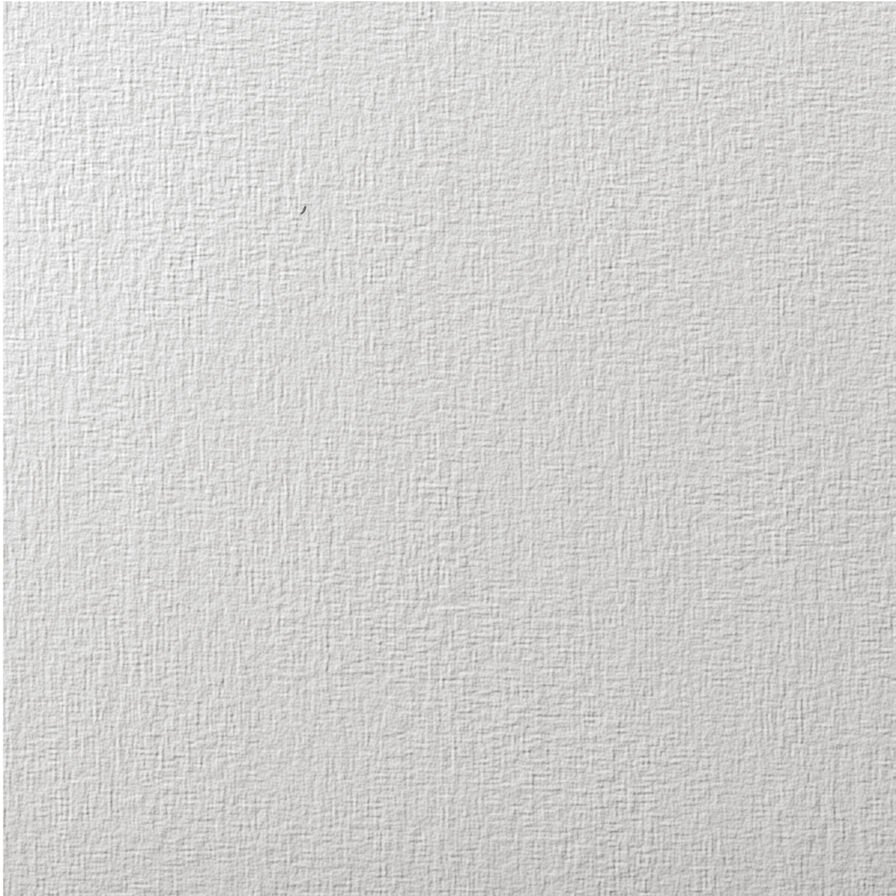
This texture is drawn by a Shadertoy shader. Its source:

```glsl
// Off-white paper embossed with an irregular linen weave, lit from the upper left.

float hash(vec2 cell) {
    vec3 q = fract(cell.xyx * vec3(0.1031, 0.1030, 0.0973));
    q += dot(q, q.yzx + 33.33);
    return fract((q.x + q.y) * q.z);
}

float valueNoise(vec2 p) {
    vec2 i = floor(p), f = fract(p);
    f = f * f * (3.0 - 2.0 * f);
    return mix(mix(hash(i), hash(i + vec2(1, 0)), f.x),
               mix(hash(i + vec2(0, 1)), hash(i + vec2(1, 1)), f.x), f.y);
}

// Distance to the nearest scattered point
float cellular(vec2 p) {
    vec2 home = floor(p);
    float nearest = 2.0;
    for (int y = -1; y <= 1; y++) {
        for (int x = -1; x <= 1; x++) {
            vec2 cell = home + vec2(x, y);
            vec2 point = cell + vec2(hash(cell), hash(cell + 71.3));
            nearest = min(nearest, length(point - p));
        }
    }
    return nearest;
}

// Relief: short broken threads in both directions over fine pulp grain
float paperHeight(vec2 p) {
    vec2 q = p + 0.0004 * sin(p.yx * vec2(97.0, 121.0) + 3.0 * sin(p * 39.0));
    float warp = 0.75 * valueNoise(q * vec2(300.0, 75.0))
               + 0.45 * valueNoise(q * vec2(310.0, 20.0) + 13.0);
    float weft = 0.85 * valueNoise(q * vec2(85.0, 300.0) + 40.0)
               + 0.25 * valueNoise(q * vec2(32.0, 310.0) + 57.0);
    float warpPatch = 0.55 + 0.55 * valueNoise(p * vec2(24.0, 5.0) + 9.0) - 0.15 * p.x;
    float weftPatch = 0.35 + 0.55 * valueNoise(p * vec2(16.0, 7.0) + 25.0) + 0.12 * p.x;
    float grain = 0.42 * cellular(p * 240.0);
    return warp * warpPatch + weft * weftPatch - grain;
}

float segmentDistance(vec2 p, vec2 a, vec2 b) {
    vec2 ab = b - a;
    return length(p - a - ab * clamp(dot(p - a, ab) / dot(ab, ab), 0.0, 1.0));
}

void mainImage(out vec4 fragColor, in vec2 fragCoord) {
    vec2 uv = fragCoord / iResolution.xy;
    float pixel = 1.0 / iResolution.y;

    // Broad light falling off toward the lower right
    float tone = 0.827 + 0.06 * (uv.y - 0.5) - 0.045 * (uv.x - 0.5);
    vec2 glow = (uv - vec2(0.0, 0.72)) / vec2(0.3, 0.35);
    tone += 0.03 * exp(-dot(glow, glow));
    tone -= 0.015 * smoothstep(0.12, 0.0, uv.y);

    // Faint vertical streaks
    tone += 0.01 * (valueNoise(uv * vec2(90.0, 5.0)) - 0.5);

    // Emboss shading with deeper creases
    vec2 toLight = vec2(-0.00082, 0.00082);
    float slope = paperHeight(uv - toLight) - paperHeight(uv + toLight);
    tone += 0.215 * slope - 0.1 * slope * slope;
    tone += 0.025 * (hash(floor(uv * 512.0)) - 0.5);

    // Neutral lights and slightly warm shadows
    vec3 color = vec3(tone) + (tone - 0.9) * vec3(0.0, 0.04, 0.08);

    // Single dark fibre
    vec2 bend = uv + vec2(0.0012 * sin(uv.y * 500.0), 0.0);
    float fibre = segmentDistance(bend, vec2(0.336, 0.762), vec2(0.342, 0.769));
    color = mix(color, vec3(0.3), 0.8 * (1.0 - smoothstep(0.0004, 0.0008 + pixel, fibre)));

    // White margin along the left and top edges
    float margin = max(1.0 - smoothstep(0.0035 - pixel, 0.0035 + pixel, uv.x),
                       smoothstep(0.9985 - pixel, 0.9985 + pixel, uv.y));
    color = mix(color, vec3(1.0), margin);

    fragColor = vec4(clamp(color, 0.0, 1.0), 1.0);
}
```
